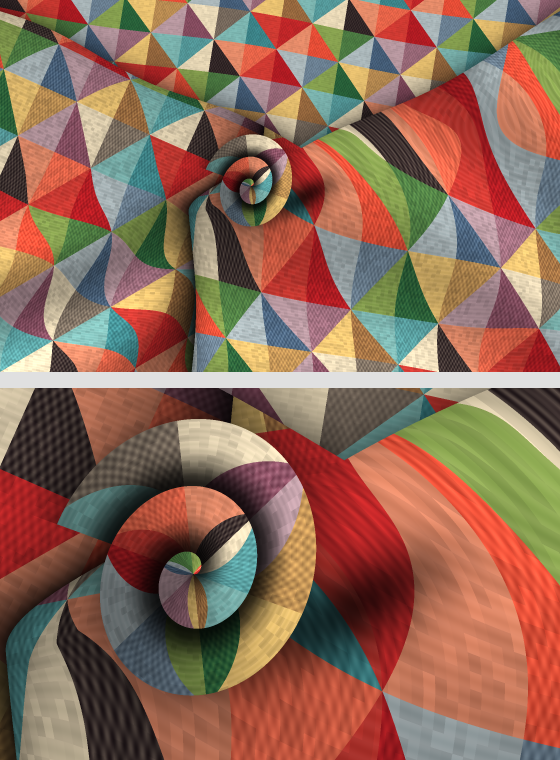
Top, the full canvas; bottom, a detail of the centre.
Give the GLSL for this pattern, as a Shadertoy shader.

```glsl
// Woven cloth of two-tone triangles, gathered into a central twist.
// Overlapping sheets bend the triangle lattice; each supplies its own
// fold shading, and a procedural thread weave covers every sheet.

#define BACK_CELL vec2(0.170, 0.088)
#define LEFT_CELL vec2(0.215, 0.150)
#define RIGHT_CELL vec2(0.235, 0.135)
#define THREADS vec2(25.0, 16.0)
#define WEAVE_DEPTH 0.34
#define TWIST_CENTER vec2(0.675, 0.500)
#define TWIST_PITCH 0.052
#define FOLD_SHADE 0.24
#define SAMPLES 3

const float TAU = 6.28318;

const vec3 LIGHT[8] = vec3[8](
    vec3(.88, .82, .69), vec3(.78, .21, .18), vec3(.50, .60, .29), vec3(.69, .57, .60),
    vec3(.46, .68, .66), vec3(.86, .52, .39), vec3(.64, .69, .70), vec3(.88, .73, .42));
const vec3 DARK[8] = vec3[8](
    vec3(.13, .09, .10), vec3(.63, .09, .12), vec3(.12, .33, .20), vec3(.46, .25, .32),
    vec3(.20, .46, .48), vec3(.82, .26, .18), vec3(.22, .31, .41), vec3(.52, .35, .21));

float hash(vec2 p) {
    vec3 h = fract(vec3(p.xyx) * 0.1031);
    h += dot(h, h.yzx + 33.33);
    return fract((h.x + h.y) * h.z);
}

vec2 turn(vec2 p, float a) {
    float c = cos(a), s = sin(a);
    return mat2(c, s, -s, c) * p;
}

// Alternating upright and inverted triangles, each split down its middle.
vec3 triangles(vec2 uv, float threadStrength) {
    float row = floor(uv.y);
    float height = fract(uv.y);
    float x = uv.x + 0.5 * mod(row, 2.0);
    bool upright = abs(fract(x) - 0.5) * 2.0 < 1.0 - height;
    if (!upright) x += 0.5;
    float column = floor(x);
    float shift = upright ? 0.0 : 4.0;
    int hue = int(mod(column + 3.0 * row + shift, 8.0));
    bool lit = fract(x) < 0.5;
    vec3 color = lit ? LIGHT[hue] : DARK[hue];
    if (!upright) color = mix(color, LIGHT[hue], 0.35);

    // Ribs on light halves, interlaced dots on dark halves.
    vec2 thread = uv * THREADS;
    float rib = 0.5 + 0.5 * cos(TAU * thread.y);
    float dots = 0.5 + 0.5 * cos(TAU * thread.x) * cos(TAU * thread.y * 0.5);
    float weave = lit ? rib : dots;
    float yarn = hash(floor(thread)) - 0.5;
    vec3 crossYarn = lit ? vec3(.24, .20, .20) : LIGHT[hue] * 1.05;
    float cover = lit ? 0.55 : 0.65;
    color = mix(color, crossYarn, WEAVE_DEPTH * threadStrength * cover * weave);
    return color * (1.0 + threadStrength * (0.16 * yarn + 0.20 * (weave - 0.5)));
}

float leftRidge(float x) { return 0.97 - 0.45 * x + 0.012 * sin(12.0 * x); }
float rightRidge(float x) { return 0.158 + 0.53 * x + 0.015 * sin(9.0 * x - 6.0); }
float frontEdge(float y) {
    return 0.515 + 0.012 * sin(9.0 * y) + 0.20 * smoothstep(0.43, 0.60, y);
}

// Sheets return lattice coordinates in xy and brightness in z.
vec3 backSheet(vec2 p, float ridge) {
    vec2 q = turn(p, 0.16);
    q.y += 0.008 * sin(7.0 * p.x);
    float shade = 1.08 - 0.45 * exp(-max(p.y - ridge, 0.0) / 0.035);
    return vec3(q / BACK_CELL, shade);
}

vec3 leftSheet(vec2 p) {
    float depth = max(leftRidge(p.x) - p.y, 0.0);
    float gap = max(frontEdge(p.y) - p.x, 0.0);
    float low = 1.0 - smoothstep(0.25, 0.58, p.y);
    float fold = 21.0 * dot(p, vec2(-0.55, 0.83)) + 1.2 * sin(5.0 * p.x);
    vec2 q = turn(p, 0.42);
    q.y += 0.055 * exp(-depth / 0.05);
    q += low * vec2(0.020, 0.026) * sin(fold);
    float shade = 1.03 + FOLD_SHADE * low * cos(fold) - 0.18 * exp(-depth / 0.03);
    shade *= 1.0 - 0.85 * exp(-gap / 0.055);
    return vec3(q / LEFT_CELL, shade);
}

vec3 rightSheet(vec2 p) {
    float depth = max(rightRidge(p.x) - p.y, 0.0);
    float inset = max(p.x - frontEdge(p.y), 0.0);
    float fold = 14.0 * dot(p, vec2(0.48, 0.88)) + 1.5 * sin(4.0 * p.x);
    vec2 q = turn(p, 0.12 - 0.30 * exp(-depth / 0.20));
    q += vec2(-0.05 * exp(-inset / 0.05), 0.05 * exp(-depth / 0.05));
    q += vec2(0.018, 0.014) * sin(fold);
    float shade = 1.04 + 0.6 * FOLD_SHADE * cos(fold) - 0.18 * exp(-depth / 0.03);
    shade *= 1.0 - 0.35 * exp(-inset / 0.02);
    vec2 pocket = turn(p - vec2(0.82, 0.47), -0.5) / vec2(0.09, 0.035);
    shade *= 1.0 - 0.75 * exp(-dot(pocket, pocket));
    return vec3(q / RIGHT_CELL, shade);
}

vec3 cloth(vec2 p) {
    float ridge = max(leftRidge(p.x), rightRidge(p.x));
    bool behind = p.y > ridge;
    vec3 sheet = behind ? backSheet(p, ridge)
               : p.x < frontEdge(p.y) ? leftSheet(p) : rightSheet(p);

    // Spiral roll, with shadow beneath each successive turn.
    vec2 q = turn(p - TWIST_CENTER, 0.35) / vec2(1.0, 1.18);
    float angle = atan(q.y, q.x) / TAU;
    float spiral = length(q) / TWIST_PITCH - angle;
    float winding = floor(spiral), across = fract(spiral);
    if (winding < 2.0) {
        float shade = 0.18 + 0.95 * smoothstep(0.0, 0.65, across);
        shade *= 0.80 + 0.25 * sin(TAU * angle + 0.8);
        sheet = vec3(3.0 * (angle + winding), 0.25 + 0.65 * across, shade);
    } else {
        sheet.z *= 1.0 - 0.35 * exp(-(spiral - 2.0) / 0.45);
    }
    return triangles(sheet.xy, behind ? 0.55 : 1.0) * max(sheet.z, 0.08);
}

void mainImage(out vec4 fragColor, in vec2 fragCoord) {
    vec3 sum = vec3(0.0);
    for (int i = 0; i < SAMPLES * SAMPLES; i++) {
        vec2 offset = (vec2(i % SAMPLES, i / SAMPLES) + 0.5) / float(SAMPLES) - 0.5;
        sum += cloth((fragCoord + offset) / iResolution.y);
    }
    fragColor = vec4(clamp(sum / float(SAMPLES * SAMPLES), 0.0, 1.0), 1.0);
}
```
